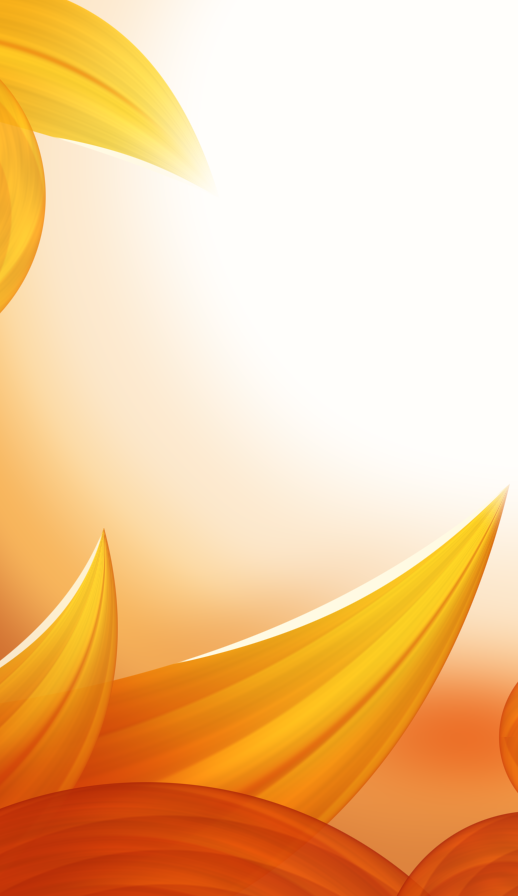
This background is drawn by a Shadertoy shader. Its source:

```glsl
const vec3 WHITE = vec3(1.0, 0.995, 0.985);
const vec3 CREAM = vec3(0.99, 0.91, 0.80);
const vec3 PEACH = vec3(0.99, 0.84, 0.60);
const vec3 AMBER = vec3(0.97, 0.71, 0.36);
const vec3 BROWN = vec3(0.82, 0.44, 0.19);
const vec3 EMBER = vec3(0.92, 0.34, 0.07);
const vec3 SHADOW = vec3(0.92, 0.60, 0.30);
const vec3 YELLOW = vec3(0.99, 0.83, 0.14);
const vec3 LEMON = vec3(1.0, 0.88, 0.34);
const vec3 GOLD = vec3(0.97, 0.69, 0.10);
const vec3 ORANGE = vec3(0.92, 0.48, 0.05);
const vec3 RUST = vec3(0.88, 0.34, 0.04);
const vec3 RED = vec3(0.78, 0.21, 0.03);
const vec3 DARK = vec3(0.62, 0.09, 0.02);
const vec3 RIM = vec3(1.0, 0.98, 0.89);
const vec2 GLOW_CENTER = vec2(0.573, 0.831);
const vec2 EMBER_CENTER = vec2(0.50, 0.175);
const vec2 EMBER_SIZE = vec2(0.16, 0.075);
const float FIBRE = 0.10;
const float EDGE_LINE = 0.003;

struct Leaf { float along, across, top, bottom, mask; };

float pixel;

vec2 hash2(vec2 p) {
    p = vec2(dot(p, vec2(127.1, 311.7)), dot(p, vec2(269.5, 183.3)));
    return fract(sin(p) * 43758.5) * 2.0 - 1.0;
}

float gradientNoise(vec2 p) {
    vec2 i = floor(p), f = p - i, w = f * f * (3.0 - 2.0 * f), e = vec2(1, 0);
    float low = mix(dot(hash2(i), f), dot(hash2(i + e), f - e), w.x);
    float high = mix(dot(hash2(i + e.yx), f - e.yx), dot(hash2(i + 1.0), f - 1.0), w.x);
    return mix(low, high, w.y);
}

float bump(float x, float width) { x /= width; return exp(-min(x * x, 40.0)); }
float edgeLine(float depth) { return exp(-clamp(depth / EDGE_LINE, 0.0, 40.0)); }
float cover(float depth) { return smoothstep(-pixel, pixel, depth); }

// Fine fibres along a shape, as a brightness factor
float fibres(float across, float along) {
    float sum = 0.0, frequency = 5.0, weight = FIBRE;
    for (int i = 0; i < 4; i++) {
        sum += weight * gradientNoise(vec2(across * frequency, along * 3.0 + float(i) * 7.3));
        frequency *= 2.1;
        weight *= 0.7;
    }
    return 1.0 + sum;
}

// Translucent folds: a crisp edge that fades on one side
float folds(float x) {
    float f = fract(x);
    return smoothstep(0.0, 0.08, f) * (1.0 - f);
}

// Leaf between two parabolas that meet at the tip; each is (slope, curve)
Leaf makeLeaf(vec2 p, vec2 tip, vec2 axis, vec2 upper, vec2 lower) {
    vec2 d = p - tip;
    float u = dot(d, axis), v = dot(d, vec2(axis.y, -axis.x));
    float f = u * (upper.x + upper.y * u), g = u * (lower.x + lower.y * u);
    float top = (f - v) / length(vec2(1.0, upper.x + 2.0 * upper.y * u));
    float bottom = (v - g) / length(vec2(1.0, lower.x + 2.0 * lower.y * u));
    float across = clamp((v - g) / max(f - g, 0.001), 0.0, 1.0);
    return Leaf(u, across, top, bottom, cover(top) * cover(bottom) * step(0.0, u));
}

float rimMask(float depth, float along, float span, float width) {
    float w = width * sin(3.1416 * clamp(along / span, 0.0, 1.0));
    return cover(w - depth) * smoothstep(0.0, 0.002, w);
}

vec3 shadeLeaf(Leaf leaf, float warmStart, float warmEnd) {
    float s = leaf.across, warmth = smoothstep(warmStart, warmEnd, leaf.along);
    vec3 col = mix(YELLOW, GOLD, smoothstep(0.0, 0.45, warmth));
    col = mix(col, ORANGE, smoothstep(0.35, 0.8, warmth));
    col = mix(col, RED, 0.85 * smoothstep(0.65, 1.0, warmth));
    col = mix(col, ORANGE, 0.55 - 0.55 * smoothstep(0.1, 0.38, s));
    col = mix(col, RED, 0.4 * folds(s * 4.0 + 0.65 + leaf.along * 0.5) * (0.25 + warmth));
    col = mix(col, YELLOW, bump(s - 0.47, 0.09) * (0.6 - 0.5 * warmth));
    col = mix(col, RED, 0.4 * bump(s - 0.33, 0.025));
    return mix(col * fibres(s, leaf.along), RED, 0.55 * edgeLine(leaf.bottom));
}

// Large curved petal laid over the colour below
vec3 petal(vec3 below, vec2 d, float radius, vec3 body, vec3 fold, vec3 edge) {
    float depth = radius - length(d), turn = atan(d.y, d.x);
    float s = depth * 9.0 + turn * 0.3;
    vec3 col = mix(body, fold, 0.75 * folds(s * 2.0));
    col = mix(col, edge, 0.35 * folds(depth * 26.0 - turn * 0.6));
    col = mix(col * fibres(s, turn), edge, 0.75 * edgeLine(depth));
    return mix(below, col, 0.86 * cover(depth));
}

void mainImage(out vec4 fragColor, in vec2 fragCoord) {
    pixel = 0.8 / iResolution.y;
    vec2 p = fragCoord / iResolution.y;

    // Glowing backdrop
    float d = distance(p, GLOW_CENTER) + 0.012 * gradientNoise(p * 5.0);
    vec3 col = mix(WHITE, CREAM, smoothstep(0.34, 0.52, d));
    col = mix(col, PEACH, smoothstep(0.50, 0.63, d));
    col = mix(col, AMBER, smoothstep(0.58, 0.70, d));
    col = mix(col, BROWN, smoothstep(0.69, 0.81, d));
    col = mix(col, EMBER, 0.85 * bump(length((p - EMBER_CENTER) / EMBER_SIZE), 1.0));

    // Upper left leaf, melting into the glow at its tip
    Leaf high = makeLeaf(p, vec2(0.245, 0.779), vec2(-0.863, 0.505), vec2(0.93, -2.03), vec2(-0.12, -0.31));
    vec3 tint = mix(LEMON, GOLD, smoothstep(0.10, 0.33, high.along));
    tint = mix(tint, YELLOW, 0.5 * bump(high.across - 0.48, 0.10));
    tint = mix(tint, ORANGE, 0.6 * bump(high.across - 0.56, 0.022) * smoothstep(0.06, 0.22, high.along));
    tint *= fibres(high.across, high.along);
    tint = mix(tint, RIM, rimMask(high.bottom, high.along, 0.20, 0.007));
    col = mix(col, tint, high.mask * smoothstep(-0.01, 0.15, high.along));
    col = petal(col, p - vec2(-0.142, 0.781), 0.193, GOLD, YELLOW, ORANGE);

    // Great leaf with a soft shadow above it
    Leaf great = makeLeaf(p, vec2(0.569, 0.460), vec2(-0.763, -0.646), vec2(0.0, 0.515), vec2(-0.727, 0.83));
    col = mix(col, SHADOW, 0.5 * bump(max(-great.top, 0.0), 0.055) * bump(great.along - 0.36, 0.14));
    tint = shadeLeaf(great, 0.08, 0.68);
    tint = mix(tint, RIM, rimMask(great.top, great.along, 0.42, 0.013));
    col = mix(col, tint, great.mask * smoothstep(-0.02, 0.06, great.along));

    // Left leaf
    Leaf left = makeLeaf(p, vec2(0.116, 0.411), vec2(-0.278, -0.960), vec2(0.086, 1.80), vec2(-0.60, 1.50));
    tint = shadeLeaf(left, 0.04, 0.38);
    tint = mix(tint, RIM, rimMask(left.top, left.along, 0.24, 0.009));
    col = mix(col, tint, 0.86 * left.mask);

    // Red petals along the bottom and right
    vec3 body = mix(RED, RUST, smoothstep(0.0, 0.25, p.x));
    col = petal(col, p - vec2(0.163, -0.335), 0.462, body, RED, DARK);
    col = petal(col, p - vec2(0.599, -0.081), 0.176, RUST, RED, DARK);
    col = petal(col, p - vec2(0.659, 0.177), 0.102, ORANGE, RUST, RED);

    fragColor = vec4(clamp(col, 0.0, 1.0), 1.0);
}
```
